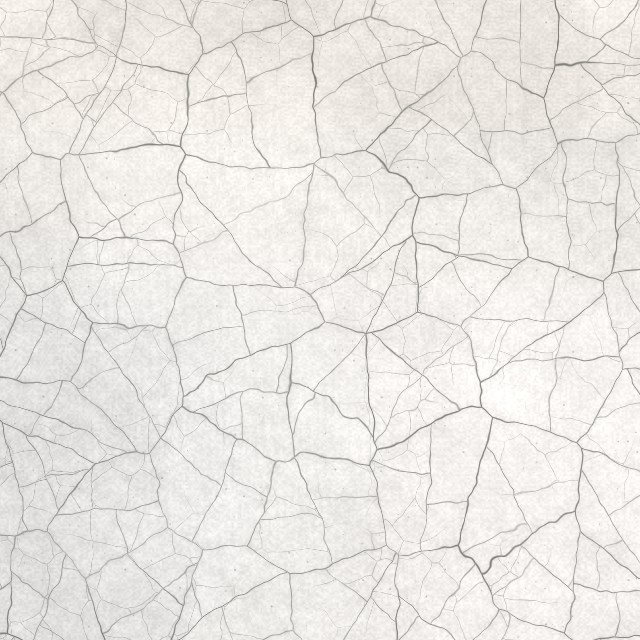
A WebGL 2 fragment shader for this texture:

```glsl
#version 300 es
precision highp float;
// Pale plaster split into curved plates, cut into pieces and hairline shards.

uniform vec2 u_resolution;
out vec4 fragColor;

const vec3 PLASTER = vec3(0.962, 0.952, 0.938);
const vec3 CRACK_COLOR = vec3(0.49, 0.485, 0.465);
const vec3 SPECK_COLOR = vec3(0.68, 0.66, 0.63);
const vec3 COOL_SHADE = vec3(0.070, 0.062, 0.054);
const vec3 WARM_SHADE = vec3(0.024, 0.034, 0.046);
const float PLATE_SCALE = 6.6;     // plates per canvas side
const float SHARD_SCALE = 14.0;    // hairline shards per canvas side
const float PLATE_WIDTH = 0.00095; // half widths of the cracks
const float CUT_WIDTH = 0.0007;
const float SHARD_WIDTH = 0.0004;
const float SOFTNESS = 0.0012;
const float JITTER = 0.82;
const float BEND = 0.050;
const float JAG = 0.0100;
const float CHIP = 0.0036;
const float SPECK_SCALE = 70.0;
const float SPECK_CHANCE = 0.16;

float hash(vec2 p) {
    return fract(sin(dot(p, vec2(127.1, 311.7))) * 43758.55);
}

vec2 hash2(vec2 p) {
    return vec2(hash(p), hash(p + vec2(37.3, 17.9)));
}

float noise(vec2 p) {
    vec2 cell = floor(p);
    vec2 f = fract(p);
    f = f * f * (3.0 - 2.0 * f);
    float low = mix(hash(cell), hash(cell + vec2(1, 0)), f.x);
    float high = mix(hash(cell + vec2(0, 1)), hash(cell + vec2(1, 1)), f.x);
    return mix(low, high, f.y);
}

float fbm(vec2 p) {
    float sum = 0.0;
    float weight = 0.5;
    for (int i = 0; i < 4; i++) {
        sum += weight * noise(p);
        p = mat2(1.6, 1.2, -1.2, 1.6) * p + 7.3;
        weight *= 0.5;
    }
    return sum / 0.9375;
}

vec2 noise2(vec2 p) {
    return vec2(noise(p), noise(p + 53.7)) - 0.5;
}

// Voronoi: returns the border distance; gives the cell id and vector to its seed.
float voronoi(vec2 p, out vec2 id, out vec2 nearest) {
    vec2 base = floor(p);
    float best = 100.0;
    for (int y = -1; y <= 1; y++)
    for (int x = -1; x <= 1; x++) {
        vec2 cell = base + vec2(x, y);
        vec2 toSeed = cell + 0.5 + JITTER * (hash2(cell) - 0.5) - p;
        float d = dot(toSeed, toSeed);
        if (d < best) { best = d; nearest = toSeed; id = cell; }
    }
    float border = 100.0;
    for (int y = -2; y <= 2; y++)
    for (int x = -2; x <= 2; x++) {
        vec2 cell = id + vec2(x, y);
        vec2 toSeed = cell + 0.5 + JITTER * (hash2(cell) - 0.5) - p;
        vec2 apart = toSeed - nearest;
        if (dot(apart, apart) > 0.0001)
            border = min(border, dot(0.5 * (nearest + toSeed), normalize(apart)));
    }
    return border;
}

// Coverage of a line at distance d from its centre.
float line(float d, float halfWidth, float blur) {
    return clamp((halfWidth - d) / blur + 0.5, 0.0, 1.0);
}

float specks(vec2 p, float blur) {
    vec2 cell = floor(p * SPECK_SCALE);
    vec2 seed = hash2(cell + 211.0);
    vec2 offset = fract(p * SPECK_SCALE) - 0.25 - 0.5 * seed;
    float radius = mix(0.0004, 0.0017, seed.x * seed.x);
    float present = step(hash(cell + 91.0), SPECK_CHANCE);
    return present * line(length(offset) / SPECK_SCALE, radius, blur) * (0.3 + 0.5 * seed.y);
}

void main() {
    float side = min(u_resolution.x, u_resolution.y);
    vec2 uv = gl_FragCoord.xy / side;
    float blur = max(SOFTNESS, 1.0 / side);

    // Plates with bent, ragged borders.
    vec2 p = uv + BEND * noise2(uv * 5.5) + JAG * noise2(uv * 32.0) + CHIP * noise2(uv * 90.0);
    vec2 plate, toSeed, shard, toShard;
    float plateDist = voronoi(p * PLATE_SCALE + 3.0, plate, toSeed) / PLATE_SCALE;

    // Each plate is cut once, then each half is cut across.
    float angle = 6.2832 * hash(plate + 15.0);
    vec2 normal = vec2(cos(angle), sin(angle));
    float along = dot(toSeed, normal) + 0.25 * (hash(plate + 31.0) - 0.5);
    float across = dot(toSeed, vec2(-normal.y, normal.x));
    across += 0.15 * along + 0.5 * (hash(plate + 43.0 + step(0.0, along)) - 0.5);
    float cutDist = abs(along) / PLATE_SCALE;
    float crossDist = abs(across) / PLATE_SCALE;

    // Hairline shards restart inside every piece.
    vec2 piece = plate * 3.0 + step(vec2(0.0), vec2(along, across));
    float shardDist = voronoi(p * SHARD_SCALE + floor(hash2(piece) * 60.0), shard, toShard) / SHARD_SCALE;

    // Crack strength varies along its length; hairlines fade out in places.
    float vary = noise(uv * 8.0 + 21.0);
    float plateCrack = line(plateDist, PLATE_WIDTH * mix(0.55, 1.3, vary), blur) * mix(0.55, 1.0, vary);
    float cutCrack = line(cutDist, CUT_WIDTH, blur) * mix(0.5, 0.95, noise(uv * 12.0 + 40.0));
    float crossCrack = line(crossDist, CUT_WIDTH, blur) * mix(0.25, 0.8, noise(uv * 12.0 + 60.0));
    float hairs = noise(uv * 11.0 + 70.0) + 0.4 * (distance(uv, vec2(0.7, 0.45)) - 0.4);
    float shardCrack = line(shardDist, SHARD_WIDTH, blur) * 0.5 * smoothstep(0.32, 0.65, hairs);
    float crack = max(max(plateCrack, cutCrack), max(crossCrack, shardCrack));

    // Plaster tone: cool shade low on the left, warm shade at the top, blotches and grain.
    vec3 color = PLASTER;
    color -= COOL_SHADE * smoothstep(0.65, 0.0, distance(uv, vec2(0.05, 0.25)));
    color -= WARM_SHADE * smoothstep(0.45, 1.0, uv.y);
    color += 0.11 * (fbm(uv * 5.0) - 0.5) + 0.010 * (hash(piece + 8.0) - 0.5);
    color += 0.07 * (fbm(uv * 55.0) - 0.5) + 0.075 * (noise(uv * 330.0) - 0.5);

    // Soft grime beside the cracks, then specks and the cracks themselves.
    color -= 0.04 * exp(-plateDist / 0.004) + 0.02 * exp(-min(cutDist, crossDist) / 0.003);
    color = mix(color, SPECK_COLOR, specks(uv, blur));
    color = mix(color, CRACK_COLOR, crack);
    fragColor = vec4(clamp(color, 0.0, 1.0), 1.0);
}
```
